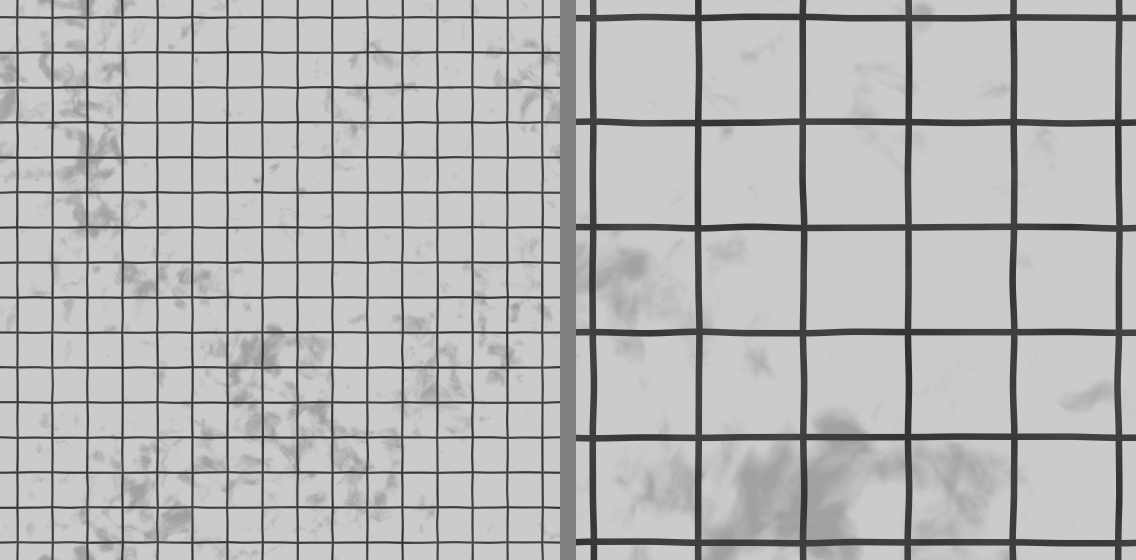
Left: the whole. Right: its middle third, enlarged.
Give the GLSL for this pattern, as a WebGL 1 fragment shader.

```glsl
precision highp float;
// Square pale grey tiles with dark grout lines and smudged, streaky stains.

uniform vec2 u_resolution;

float hash(vec2 p) {
  vec3 q = fract(vec3(p.xyx) * 0.1031);
  q += dot(q, q.yzx + 33.33);
  return fract((q.x + q.y) * q.z);
}

// Value noise whose lattice wraps after "period" cells
float wrapNoise(vec2 p, float period, float seed) {
  vec2 cell = floor(p);
  vec2 f = fract(p);
  f = f * f * (3.0 - 2.0 * f);
  vec2 lo = mod(cell, period) + seed;
  vec2 hi = mod(cell + 1.0, period) + seed;
  return mix(mix(hash(lo), hash(vec2(hi.x, lo.y)), f.x),
             mix(hash(vec2(lo.x, hi.y)), hash(hi), f.x), f.y);
}

float fbm(vec2 uv, float frequency, float seed) {
  float sum = 0.0;
  float weight = 0.533;
  for (int i = 0; i < 4; i++) {
    sum += weight * wrapNoise(uv * frequency, frequency, seed);
    frequency *= 2.0;
    weight *= 0.5;
    seed += 17.0;
  }
  return sum;
}

// Broad patches broken up by fine grain, stretched into streaks by a warp
float stainAmount(vec2 uv) {
  vec2 warp = vec2(fbm(uv, 12.0, 11.0), fbm(uv, 12.0, 83.0)) - 0.5;
  float patches = fbm(uv, 6.0, 151.0);
  float grain = fbm(uv + 0.06 * warp, 44.0, 229.0);
  return smoothstep(0.53, 0.76, 0.5 * patches + 0.5 * grain);
}

// Coverage of evenly spaced lines, 16 across the canvas
float lineCoverage(float coord, float pixel) {
  float dist = abs(fract(coord * 16.0) - 0.5) / 16.0;
  return clamp((0.00195 - dist) / pixel + 0.5, 0.0, 1.0);
}

void main() {
  vec2 uv = gl_FragCoord.xy / u_resolution;
  vec2 pixel = 1.0 / u_resolution;

  // Tile surface
  float shade = mix(0.797, 0.63, stainAmount(uv));

  // Slightly uneven grout
  vec2 wobble = vec2(wrapNoise(uv * 32.0, 32.0, 307.0),
                     wrapNoise(uv * 32.0, 32.0, 379.0)) - 0.5;
  vec2 bent = uv + 0.0012 * wobble;
  float grout = max(lineCoverage(bent.x, pixel.x), lineCoverage(bent.y, pixel.y));
  float groutShade = mix(0.17, 0.31, fbm(uv, 24.0, 431.0));

  gl_FragColor = vec4(vec3(mix(shade, groutShade, grout)), 1.0);
}
```
